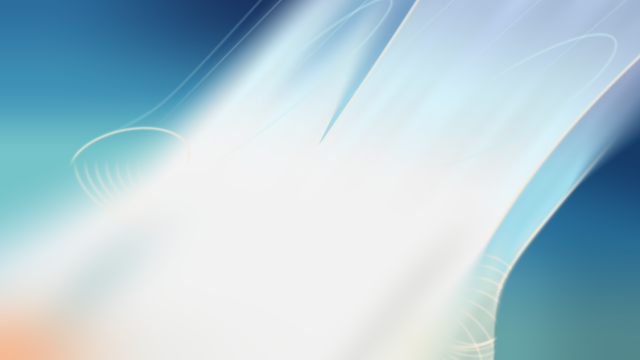
Give the GLSL for this background, as a Shadertoy shader.

```glsl
// A broad beam of white light sweeping diagonally across a blue and teal sky.
// Curved edge functions bound the beam and its glassy blue wedges; gradient
// noise streaks it lengthwise, and thin ellipses and lines add bright threads.

vec2 hashGradient(vec2 cell) {
    float a = 6.2832 * fract(sin(dot(cell, vec2(127.1, 311.7))) * 43758.5);
    return vec2(cos(a), sin(a));
}

float gradientNoise(vec2 p) {
    vec2 i = floor(p), f = fract(p), s = f * f * f * (f * (f * 6.0 - 15.0) + 10.0);
    vec2 e = vec2(0.0, 1.0);
    float low = mix(dot(hashGradient(i), f), dot(hashGradient(i + e.yx), f - e.yx), s.x);
    float high = mix(dot(hashGradient(i + e), f - e), dot(hashGradient(i + 1.0), f - 1.0), s.x);
    return mix(low, high, s.y);
}

float bell(float d, float width) {
    return exp(-d * d / (width * width));
}

// Thin outline of a rotated ellipse
float loopLine(vec2 p, vec2 centre, vec2 radii, float angle, float width) {
    float c = cos(angle), s = sin(angle);
    vec2 q = mat2(c, -s, s, c) * (p - centre);
    float k = length(q / radii);
    return bell((k - 1.0) * k / (length(q / (radii * radii)) + 1e-3), width);
}

vec3 skyColour(vec2 p) {
    vec3 left = mix(vec3(0.46, 0.77, 0.79), vec3(0.25, 0.58, 0.72), smoothstep(0.56, 0.77, p.y));
    left = mix(left, vec3(0.17, 0.43, 0.62), smoothstep(0.72, 1.02, p.y));
    left = mix(left, vec3(0.09, 0.19, 0.37), smoothstep(0.1, 0.75, p.x) * smoothstep(0.65, 1.05, p.y));
    vec3 right = mix(vec3(0.32, 0.53, 0.55), vec3(0.14, 0.41, 0.58), smoothstep(0.03, 0.4, p.y));
    right = mix(right, vec3(0.08, 0.23, 0.41), smoothstep(0.32, 0.6, p.y + 0.3 * (p.x - 1.7)));
    right += vec3(0.08, 0.11, 0.10) * bell(p.x - 1.4, 0.16) * (1.0 - smoothstep(0.2, 0.5, p.y));
    return mix(left, right, smoothstep(0.9, 1.3, p.x));
}

void mainImage(out vec4 fragColor, in vec2 fragCoord) {
    vec2 p = fragCoord / iResolution.y;
    float across = p.x - 0.8 * p.y;
    float along = p.y + 0.25 * p.x;
    float streak = gradientNoise(vec2(across * 7.0 + 3.0, along * 0.9))
                 + 0.5 * gradientNoise(vec2(across * 19.0, along * 1.1 + 5.0));

    // Signed distances to the beam's sides and to the edge of its white core
    float bend = p.x - 0.44;
    float leftEdge = (p.y - 0.42 - 0.45 * p.x - 0.325 * (bend + sqrt(bend * bend + 0.004))) * 0.75;
    float rise = p.y - 0.22;
    float rightEdge = (p.x - 1.365 - 0.43 * (rise + sqrt(rise * rise + 0.006))) * 0.78;
    float s = p.y - 0.306;
    float coreEdge = (p.x - 1.343 - 0.55 * s - 0.48 * s * s) * 0.77;

    // White core, tinted cyan then lavender towards the top
    vec3 beam = vec3(0.95, 0.95, 0.95);
    beam = mix(beam, vec3(0.81, 0.92, 0.95), smoothstep(0.72, 1.12, along + 0.12 * streak));
    beam = mix(beam, vec3(0.65, 0.73, 0.85), 0.9 * smoothstep(1.03, 1.4, along + 0.15 * streak));
    beam += 0.11 * streak * smoothstep(0.6, 1.15, along);
    beam = mix(beam, vec3(0.44, 0.65, 0.79), 0.7 * bell(across - 0.21, 0.055) * smoothstep(0.66, 1.0, p.y));

    // Cool shade and peach glow in the lower left, faint grey folds below
    float low = 1.0 - smoothstep(0.2, 0.48, p.y);
    beam = mix(beam, vec3(0.73, 0.87, 0.91), 0.8 * (1.0 - smoothstep(-0.38, 0.05, across)) * smoothstep(0.0, 0.2, p.y));
    beam = mix(beam, vec3(0.74, 0.83, 0.84), 0.65 * bell(across - 0.09, 0.11) * low);
    beam = mix(beam, vec3(0.86, 0.86, 0.85), 0.6 * bell(across - 0.99, 0.07) * low);
    beam = mix(beam, vec3(0.90, 0.90, 0.80), 0.6 * bell(length(p - vec2(1.2, 0.0)), 0.12));
    beam = mix(beam, vec3(0.86, 0.88, 0.85), 0.6 * bell(p.x, 0.55) * bell(p.y, 0.15));
    beam = mix(beam, vec3(0.97, 0.71, 0.55), 0.9 * bell(p.x, 0.24) * bell(p.y, 0.14));

    // Narrow blue wedge opening upwards inside the beam
    float t = p.y - 0.588;
    float wedgeRight = (p.x - 0.88 - 0.70 * t + 0.07 * t * t) * 0.82;
    float wedgeLeft = p.x - 0.88 - 0.50 * t;
    float blur = 0.003 + 0.2 * max(t - 0.08, 0.0);
    float wedge = smoothstep(-blur, blur, wedgeLeft) * (1.0 - smoothstep(-0.003, 0.003, wedgeRight));
    wedge *= smoothstep(0.0, 0.03, t);
    beam = mix(beam, mix(vec3(0.62, 0.84, 0.90), vec3(0.43, 0.60, 0.76), smoothstep(0.1, 0.4, t)), 0.9 * wedge);

    // Glassy pane between the core and the right side
    vec3 pane = mix(vec3(0.74, 0.82, 0.78), vec3(0.60, 0.83, 0.89), smoothstep(0.1, 0.38, p.y));
    pane = mix(pane, vec3(0.60, 0.67, 0.80), smoothstep(0.48, 0.78, p.y)) + 0.08 * streak;
    float coreBlur = mix(0.075, 0.003, smoothstep(0.08, 0.36, p.y));
    beam = mix(beam, pane, smoothstep(-coreBlur, coreBlur, coreEdge));

    float sideBlur = mix(0.004, 0.11, smoothstep(0.42, 0.76, p.y));
    float leftBlur = mix(0.15, 0.11, smoothstep(0.1, 0.6, p.x));
    float inside = (1.0 - smoothstep(-leftBlur, 0.045, leftEdge))
                 * (1.0 - smoothstep(-sideBlur, sideBlur, rightEdge));
    vec3 colour = mix(skyColour(p), beam, inside);

    // Cream rims along the crisp edges
    float rim = 0.8 * bell(rightEdge, 0.006) * smoothstep(0.08, 0.25, p.y) * (1.0 - smoothstep(0.4, 0.65, p.y));
    rim += 0.8 * bell(coreEdge, 0.005) * smoothstep(0.25, 0.4, p.y);
    rim += 0.6 * bell(wedgeRight - 0.004, 0.004) * smoothstep(0.0, 0.05, t);

    // Curls at the left shoulder and at the lower right
    float curls = 0.7 * loopLine(p, vec2(0.36, 0.55), vec2(0.168, 0.09), 0.2, 0.004) * smoothstep(0.53, 0.58, p.y);
    for (int i = 0; i < 7; i++) {
        float n = float(i);
        float arc = loopLine(p, vec2(0.42 + 0.018 * n, 0.51), vec2(0.22 - 0.012 * n, 0.14 - 0.006 * n), -0.35, 0.005);
        curls += 0.4 * arc * (1.0 - smoothstep(0.28, 0.5, p.x)) * (1.0 - smoothstep(0.5, 0.57, p.y));
        arc = loopLine(p, vec2(1.25 + 0.012 * n, 0.06 + 0.018 * n), vec2(0.13, 0.05 + 0.012 * n), 0.25 * n - 0.9, 0.004);
        curls += 0.4 * arc * smoothstep(-0.02, 0.05, coreEdge) * (1.0 - smoothstep(-0.01, 0.01, rightEdge));
    }

    // Cream fibres fanning down the foot of the pane
    float fan = clamp(coreEdge / max(coreEdge - rightEdge, 0.01), 0.0, 1.0);
    float fibres = 0.5 + 0.5 * sin(34.0 * (p.y - 0.55 * p.x) + 9.0 * fan + 4.0 * streak);
    curls += 0.55 * fibres * fan * bell(p.y - 0.27, 0.10) * step(rightEdge, 0.0);
    colour = mix(colour, vec3(0.96, 0.92, 0.86), clamp(rim + curls, 0.0, 0.9));

    // Long pale loops and faint straight threads
    float threads = 0.5 * loopLine(p, vec2(1.435, 0.722), vec2(0.32, 0.085), 0.55, 0.004) * smoothstep(1.1, 1.5, p.x);
    threads += 0.4 * loopLine(p, vec2(0.81, 0.77), vec2(0.36, 0.055), 0.70, 0.004) * smoothstep(0.5, 0.9, p.x);
    for (int i = 0; i < 5; i++) {
        float n = float(i);
        float line = p.x - (0.98 + 0.05 * n) * p.y + 0.2 - 0.19 * n;
        threads += 0.22 * bell(line, 0.004) * smoothstep(0.6, 0.85, p.y);
    }
    threads += 0.2 * bell(leftEdge - 0.05, 0.004) * smoothstep(0.2, 0.4, p.x) * step(p.x, 0.9);
    colour = mix(colour, vec3(0.78, 0.93, 0.94), clamp(threads, 0.0, 0.7));

    fragColor = vec4(clamp(colour, 0.0, 1.0), 1.0);
}
```
